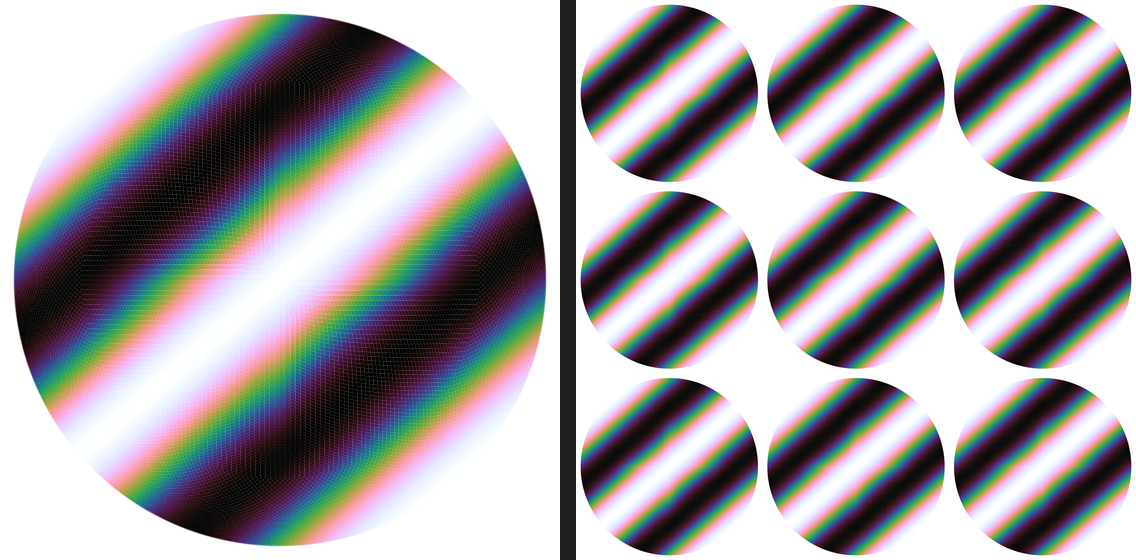
Left, the tile; right, the same tile 3 across and 3 down.
Write a Shadertoy shader that draws this background.

```glsl
// A disc on white: a hemisphere seen from its pole, split into equal-area curved
// cells. Each cell takes one colour of a spiral rainbow ramp, driven by a tilted
// cosine wave; thin pale seams part the cells. The white rim lets the canvas tile.

const float PI = 3.14159265;
const float DISC_RADIUS = 0.475;   // canvas units
const float CELLS = 64.0;          // cells along one quarter face
const float WAVE_ANGLE = 0.715;    // direction of the bands, radians
const float SEAM_WIDTH = 0.0013;   // canvas units
const float SEAM_ALPHA = 0.15;
const vec3 PAPER = vec3(1.0);

mat2 rotation(float angle) {
    float c = cos(angle), s = sin(angle);
    return mat2(c, s, -s, c);
}

// Colour ramp that winds around the grey axis from black to white.
vec3 spiralRamp(float light, float startAngle, float turns, float saturation) {
    float angle = startAngle + 2.0 * PI * turns * light;
    float amp = 0.5 * saturation * light * (1.0 - light);
    vec3 alongCos = vec3(-0.1486, -0.2923, 1.9729);
    vec3 alongSin = vec3(1.7828, -0.9065, 0.0);
    return clamp(light + amp * (alongCos * cos(angle) + alongSin * sin(angle)), 0.0, 1.0);
}

// Position in the first quadrant of the unit disc -> equal-area grid coordinates.
vec2 discToGrid(vec2 p, float cells) {
    float turn = atan(p.y, p.x) / (0.5 * PI);
    float z = sqrt(max(1.0 - dot(p, p), 0.0));
    float s = z > 2.0 / 3.0 ? sqrt(3.0 * (1.0 - z)) : 2.0 - 1.5 * z;
    float across = (turn - 0.5) * min(s, 1.0);
    return cells * vec2(0.5 * s + across, 0.5 * s - across);
}

// Inverse of discToGrid.
vec2 gridToDisc(vec2 g, float cells) {
    g /= cells;
    float s = g.x + g.y;
    float turn = 0.5 + 0.5 * (g.x - g.y) / clamp(s, 0.001, 1.0);
    float z = s < 1.0 ? 1.0 - s * s / 3.0 : max((2.0 - s) / 1.5, 0.0);
    float angle = 0.5 * PI * turn;
    return sqrt(max(1.0 - z * z, 0.0)) * vec2(cos(angle), sin(angle));
}

// Brightness wave across the disc, slightly pulled outwards near the two axes.
float bandWave(vec2 p, float angle) {
    float r = max(length(p), 0.001);
    float axisGap = min(abs(p.x), abs(p.y)) / r;
    float pull = 0.09 * exp(-6.0 * axisGap) * (1.0 - smoothstep(0.3, 0.9, r));
    float d = dot(p, vec2(-sin(angle), cos(angle))) * (1.0 - pull);
    return 0.5 + 0.5 * cos(2.0 * PI * d);
}

// Seam coverage from the distance to the nearest grid line; fades in squeezed cells.
float seam(float g, float slope, float width) {
    float dist = abs(fract(g + 0.5) - 0.5) / slope;
    float fade = clamp(1.0 / (slope * 5.0 * width), 0.0, 1.0);
    return fade * (1.0 - smoothstep(0.0, width, dist));
}

void mainImage(out vec4 fragColor, in vec2 fragCoord) {
    float size = min(iResolution.x, iResolution.y);
    float pixel = 1.0 / size;
    vec2 p = (fragCoord - 0.5 * iResolution.xy) / (size * DISC_RADIUS);

    // Fold into the first quadrant and find the cell
    float quarter = floor(atan(p.y, p.x) / (0.5 * PI));
    vec2 q = rotation(-quarter * 0.5 * PI) * p;
    vec2 grid = discToGrid(q, CELLS);
    vec2 center = gridToDisc(floor(grid) + 0.5, CELLS);
    center = rotation(quarter * 0.5 * PI) * center;

    // One ramp colour per cell
    float light = bandWave(center, WAVE_ANGLE);
    vec3 color = spiralRamp(light, 2.33, -1.5, 1.4);

    // Pale seams, with local grid density from finite differences
    float h = 0.001;
    vec2 gx = (discToGrid(q + vec2(h, 0.0), CELLS) - grid) / h;
    vec2 gy = (discToGrid(q + vec2(0.0, h), CELLS) - grid) / h;
    vec2 slope = max(sqrt(gx * gx + gy * gy), 1.0) / DISC_RADIUS;
    float width = max(SEAM_WIDTH, 0.8 * pixel);
    float lines = max(seam(grid.x, slope.x, width), seam(grid.y, slope.y, width));
    color = mix(color, PAPER, SEAM_ALPHA * lines);

    // Disc edge
    float edge = (length(p) - 1.0) * DISC_RADIUS;
    color = mix(color, PAPER, smoothstep(-pixel, pixel, edge));
    fragColor = vec4(color, 1.0);
}
```
